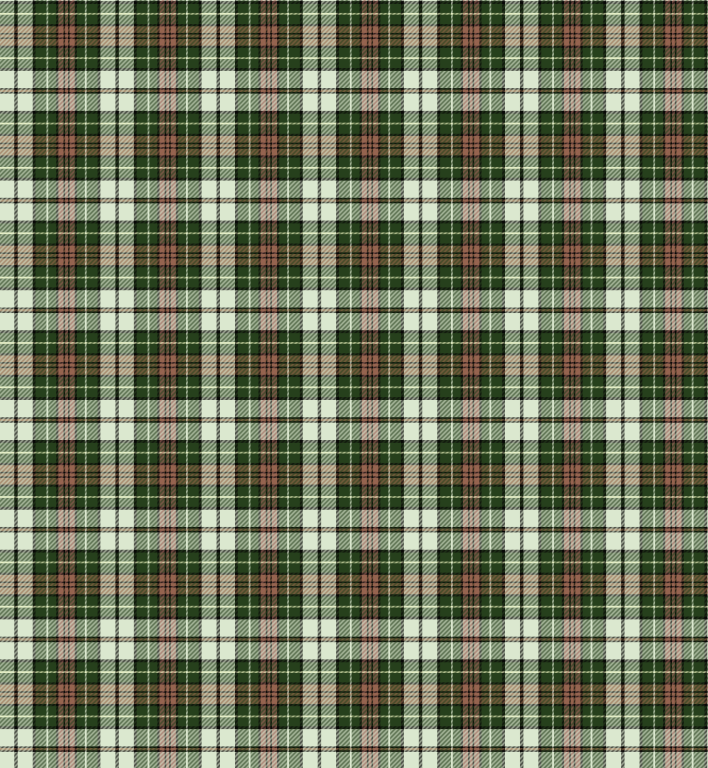
A Shadertoy shader for this pattern:

```glsl
const vec2 REPEATS = vec2(7.0);
const vec2 THREADS = vec2(472.0, 512.0);
const vec2 PHASE = vec2(0.158, 0.172);
const vec2 TWILL_REPEATS = vec2(158.0, -170.0);
const float TWILL_CONTRAST = 0.42;
const float PI = 3.14159;

const vec3 CREAM = vec3(0.86, 0.91, 0.81);
const vec3 GREEN = vec3(0.15, 0.25, 0.11);
const vec3 BLACK = vec3(0.03, 0.03, 0.025);
const vec3 ROSE  = vec3(0.60, 0.38, 0.34);
const vec3 RUST  = vec3(0.57, 0.40, 0.28);
const vec3 STRAW = vec3(0.92, 0.95, 0.74);

// Antialiased stripe: 1 within halfWidth of center
float stripe(float x, float center, float halfWidth, float pixel) {
    return clamp((halfWidth - abs(x - center)) / pixel + 0.5, 0.0, 1.0);
}

// Mirrored sequence of threads, from the cream center to the red center.
// bands = cream half width, accent position, red half width, line pair offset
vec3 sett(float d, float halfPeriod, vec4 bands, vec3 red, vec3 accent, vec3 core, float pixel) {
    float fromRed = halfPeriod - d;
    vec3 color = mix(GREEN, CREAM, stripe(d, 0.0, bands.x, pixel));
    color = mix(color, red, stripe(fromRed, 0.0, bands.z, pixel));

    // Dark borders and pale accent
    color = mix(color, BLACK, stripe(d, bands.x + 0.7, 0.95, pixel));
    color = mix(color, BLACK, stripe(fromRed, bands.z, 0.75, pixel));
    color = mix(color, accent, stripe(d, bands.y, 0.6, pixel));

    // Paired lines through both centers
    color = mix(color, core, stripe(d, 0.0, bands.w, pixel));
    color = mix(color, BLACK, stripe(d, bands.w, 0.55, pixel));
    return mix(color, BLACK, stripe(fromRed, 1.5, 0.55, pixel));
}

// Average of a cosine over one pixel, relative to its peak
float fade(float cyclesPerPixel) {
    float a = max(PI * abs(cyclesPerPixel), 0.001);
    return a < PI ? sin(a) / a : 0.0;
}

// Diagonal twill ribs, from -1 to 1, softened when finer than a pixel
float twill(vec2 uv, vec2 repeats, vec2 resolution) {
    vec2 cycles = repeats / resolution;
    float softness = fade(cycles.x) * fade(cycles.y);
    return cos(2.0 * PI * fract(dot(uv, repeats))) * softness;
}

void mainImage(out vec4 fragColor, in vec2 fragCoord) {
    vec2 uv = fragCoord / iResolution.xy;
    vec2 pixel = THREADS / iResolution.xy;
    vec2 period = THREADS / REPEATS;
    vec2 d = abs(fract(uv * REPEATS - PHASE + 0.5) - 0.5) * period;

    vec3 warp = sett(d.x, 0.5 * period.x, vec4(11.4, 20.9, 6.2, 0.6), ROSE, CREAM, BLACK, pixel.x);
    vec3 weft = sett(d.y, 0.5 * period.y, vec4(13.6, 21.8, 7.2, 1.3), RUST, STRAW, RUST, pixel.y);

    // Interlace the two thread directions
    float over = 0.5 + 0.5 * TWILL_CONTRAST * twill(uv, TWILL_REPEATS, iResolution.xy);
    fragColor = vec4(mix(warp, weft, over), 1.0);
}
```
